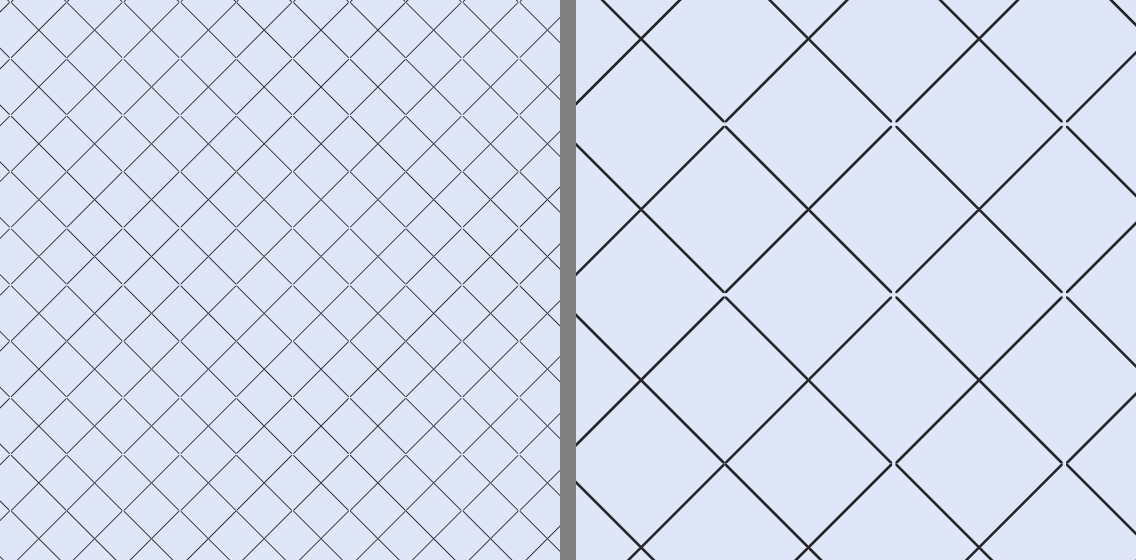
Left: the whole. Right: its middle third, enlarged.
This pattern is drawn by a three.js fragment shader. Its source:

```glsl
varying vec2 vUv;

#define GRID 512.0                      // fine steps the lattice snaps to
#define PERIOD (155.0 / 3.0 / GRID)     // about 9.9 repeats each way
#define ORIGIN (vec2(61.0, 45.0) / GRID)
#define TILE (51.0 / GRID)              // drawn part of a repeat, the rest is seam
#define LINE_WIDTH (0.8 / GRID)
#define GROUND vec3(0.875, 0.902, 0.970)
#define INK vec3(0.145, 0.145, 0.160)

// Share of a pixel inside a shape, from its signed distance
float coverage(float dist, float pixel) {
  return clamp(0.5 - dist / pixel, 0.0, 1.0);
}

// Position from the tile centre; snapped starts leave a seam on two of three steps
vec2 tileCoord(vec2 p) {
  vec2 cell = floor(p / PERIOD);
  vec2 start = ceil(cell * PERIOD * GRID - 0.01) / GRID;
  return p - start - 0.5 * TILE;
}

// Distance to the nearer of the two diagonals
float diagonalCross(vec2 q) {
  return abs(abs(q.x) - abs(q.y)) * 0.70711 - 0.5 * LINE_WIDTH;
}

void main() {
  vec2 pixel = fwidth(vUv);
  vec2 q = tileCoord(vUv - ORIGIN);

  // Crossed lines, cut off at the tile edge so the corners stay open
  float ink = coverage(diagonalCross(q), pixel.x);
  ink *= coverage(abs(q.x) - 0.5 * TILE, pixel.x);
  ink *= coverage(abs(q.y) - 0.5 * TILE, pixel.y);

  gl_FragColor = vec4(mix(GROUND, INK, ink), 1.0);
}
```
